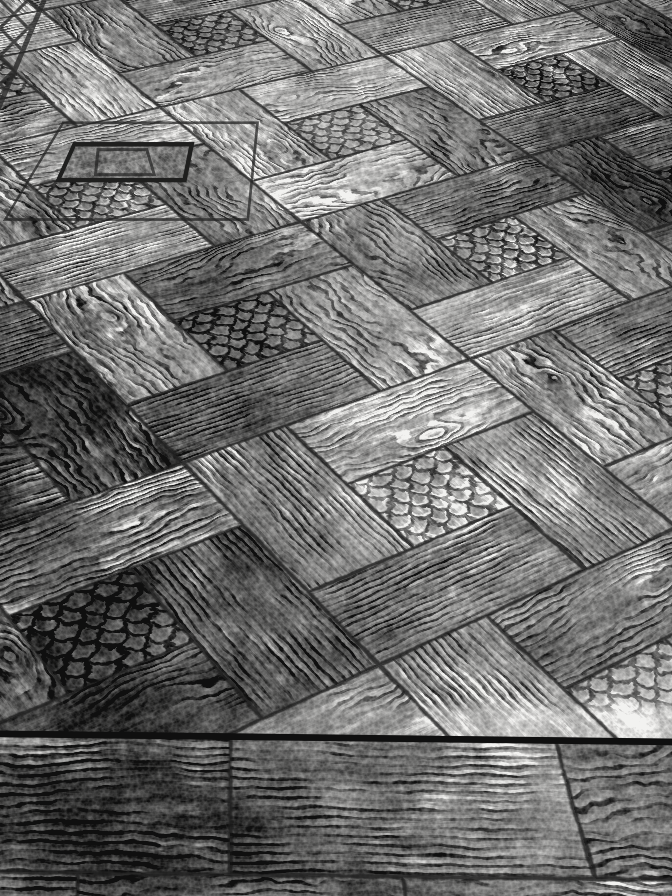
A Shadertoy shader for this texture:

```glsl
const float TAU = 6.2831853;
const float BORDER_TOP = 0.819;
const float BORDER_ROW = 0.154;

struct Plank { vec2 local; vec2 halfSize; float seed; bool scaly; };

float hash(vec2 p) {
    vec3 q = fract(p.xyx * 0.1031);
    q += dot(q, q.yzx + 33.33);
    return fract((q.x + q.y) * q.z);
}

// Cellular noise: distance to the nearest point
float cells(vec2 p) {
    vec2 base = floor(p);
    float nearest = 9.0;
    for (int j = -1; j <= 1; j++)
    for (int i = -1; i <= 1; i++) {
        vec2 c = base + vec2(i, j);
        nearest = min(nearest, length(p - c - vec2(hash(c), hash(c + 57.3))));
    }
    return nearest;
}

// Layered sines, roughly -1 to 1
float waves(vec2 p) {
    float sum = 0.0, amp = 0.55;
    for (int i = 0; i < 5; i++) {
        sum += amp * sin(p.x + 1.7 * sin(p.y * 0.8)) * cos(p.y + 1.3 * sin(p.x * 0.7));
        p = mat2(1.6, 1.2, -1.2, 1.6) * p + 3.7;
        amp *= 0.68;
    }
    return sum;
}

float glow(vec2 p, vec2 center, vec2 size) {
    vec2 d = (p - center) / size;
    return exp(-dot(d, d));
}

// Distance to a box whose left and right sides lean separately
float panel(vec2 p, vec2 center, vec2 size, vec2 lean) {
    vec2 d = p - center;
    d.x += d.y * (d.x < 0.0 ? lean.x : lean.y);
    d = abs(d) - size;
    return max(d.x, d.y);
}

float stroke(float d, float width, float pixel) {
    return 1.0 - smoothstep(width, width + 1.3 * pixel, abs(d));
}

// Four planks turning around a square tile
Plank pinwheel(vec2 ground) {
    vec2 block = floor(ground), p = 3.0 * fract(ground) - 1.5;
    Plank plank = Plank(p, vec2(0.5), hash(block + 91.0), true);
    for (int i = 0; i < 4; i++) {
        vec2 q = p - vec2(-1.0, -0.5);
        if (abs(q.x) <= 0.5 && abs(q.y) <= 1.0)
            plank = Plank(q, vec2(0.5, 1.0), hash(block * 4.0 + float(i) * 17.0 + 40.0), false);
        p = vec2(p.y, -p.x);
    }
    return plank;
}

// Straight courses along the lower edge
Plank course(vec2 p) {
    float v = (p.y - BORDER_TOP - 0.012 * p.x) / BORDER_ROW, row = floor(v);
    float along = (p.x - 0.257 - 0.04 * fract(v) * max(p.x - 0.26, 0.0) / 0.36) / 0.363 + row * 0.47;
    vec2 local = vec2(fract(v) - 0.5, (fract(along) - 0.5) * 2.36);
    return Plank(local, vec2(0.5, 1.18), hash(vec2(floor(along) + 23.0, row + 8.0)), false);
}

// Grain line index, bending around a knot
float grainPhase(vec2 q, float seed) {
    vec2 knot = vec2(hash(vec2(seed * 91.0, 3.0)) - 0.5, 1.4 * hash(vec2(seed * 57.0, 8.0)) - 0.7);
    vec2 d = (q - knot) * vec2(1.0, 0.5);
    float curl = smoothstep(0.3, 0.8, hash(vec2(seed * 73.0, 5.0)));
    float across = mix(q.x, length(d), curl * exp(-12.0 * dot(d, d)));
    float bend = (0.03 + 0.1 * curl) * waves(vec2(q.x * 1.3, q.y * 1.1) + seed * 40.0);
    return (across + bend) * mix(15.0, 11.0, curl);
}

// x: dark cuts, y: lit ridges
vec2 woodRelief(vec2 q, float seed, float px) {
    float phase = TAU * grainPhase(q, seed) + 1.2 * waves(q * vec2(9.0, 5.0) + seed * 9.0);
    float broken = smoothstep(-0.3, 0.5, waves(vec2(q.x * 6.0, q.y * 2.4) + seed * 30.0));
    float detail = 1.0 - 0.6 * smoothstep(0.02, 0.06, px);
    return detail * mix(0.2, 1.0, broken) * vec2(smoothstep(0.1, 0.9, sin(phase)), smoothstep(0.1, 0.9, sin(phase + 2.1)));
}

// Overlapping rounded scales
vec2 scaleRelief(vec2 q, float seed, float px) {
    vec2 s = q * vec2(4.6, 7.5) + 0.28 * vec2(waves(q * 5.0 + seed * 20.0), waves(q * 4.0 + 9.0));
    float x = fract(s.x + 0.5 * mod(floor(s.y), 2.0)) - 0.5;
    float rim = length(vec2(x, 0.5 * fract(s.y))) - 0.46;
    float cut = 1.0 - smoothstep(0.03, 0.09 + 3.0 * px, abs(rim));
    return vec2(cut, 0.7 * (1.0 - smoothstep(0.02, 0.1, abs(rim + 0.13))));
}

float lighting(vec2 p) {
    return 0.475 + 0.15 * glow(p, vec2(0.3, 0.12), vec2(0.28, 0.18))
        + 0.12 * glow(p, vec2(0.5, 0.45), vec2(0.25, 0.3))
        + 0.14 * glow(p, vec2(0.68, 0.83), vec2(0.2, 0.1))
        - 0.19 * glow(p, vec2(0.0, 0.6), vec2(0.22, 0.35))
        - 0.24 * glow(p, vec2(0.78, 0.17), vec2(0.15, 0.12))
        - 0.20 * glow(p, vec2(0.1, 0.93), vec2(0.3, 0.12));
}

void mainImage(out vec4 fragColor, in vec2 fragCoord) {
    vec2 p = vec2(fragCoord.x, iResolution.y - fragCoord.y) / iResolution.y;
    float pixel = 1.0 / iResolution.y;

    // Perspective floor
    mat3 floorToView = mat3(0.341, -0.0637, 0.1003, 0.1547, 0.1285, -0.1006, 0.0286, 0.3359, 1.0);
    vec3 g = inverse(floorToView) * vec3(p, 1.0);
    vec2 ground = g.xy / g.z;
    float groundPx = 1.5 * length(fwidth(ground));
    float seam = p.y - BORDER_TOP - 0.012 * p.x;
    bool border = seam > 0.0;
    Plank plank = pinwheel(ground);
    if (border) plank = course(p);
    float px = border ? pixel / BORDER_ROW : groundPx;
    vec2 q = plank.local;
    float seed = plank.seed;

    // Relief, wear and grit
    vec2 relief = woodRelief(q, seed, px);
    if (plank.scaly) relief = scaleRelief(q, seed, px);
    float lip = smoothstep(-0.05, -0.025, seam) * (1.0 - step(0.0, seam));
    relief *= 1.0 - 0.85 * lip;
    float wear = smoothstep(-0.1, 0.7, waves(p * 13.0 + 2.0) + 0.5 * (seed - 0.5));
    float streak = waves(vec2(q.x * 16.0, q.y * 2.5) + seed * 60.0);
    float grit = cells(p * 230.0) + cells(p * 131.0 + 7.0) - 0.95 + 0.3 * waves(p * 170.0);
    float tone = lighting(p) + 0.22 * (seed - 0.5) + 0.13 * waves(p * 22.0);
    tone += relief.y * (0.09 + 0.25 * wear) - 0.31 * relief.x;
    tone += 0.1 * streak + 0.16 * wear * smoothstep(-0.1, 0.6, streak);
    tone += 0.14 * grit + 0.14 * lip * smoothstep(0.1, 0.7, p.x);

    // Joints with a lit shoulder
    vec2 inset = plank.halfSize - abs(q);
    float edge = min(inset.x, inset.y) + 0.009 * waves(q * 9.0);
    tone += 0.1 * wear * (1.0 - smoothstep(0.03, 0.08, edge));
    tone = mix(tone, 0.12, 0.8 * (1.0 - smoothstep(0.006, 0.02 + px, edge)));
    tone = mix(tone, 0.05, stroke(seam, 0.003, pixel));

    // Access cover and its frame
    float frame = panel(p, vec2(0.16, 0.191), vec2(0.122, 0.054), vec2(0.6, 0.1));
    tone = mix(tone, 0.14, 0.75 * stroke(frame, 0.0008, pixel));
    float lid = panel(p, vec2(0.142, 0.181), vec2(0.068, 0.02), vec2(0.45, 0.2));
    float inlay = panel(p, vec2(0.138, 0.181), vec2(0.03, 0.014), vec2(0.1, -0.3));
    tone = mix(tone, 0.5 + 0.2 * grit + 0.12 * streak, 1.0 - smoothstep(0.0, pixel, lid));
    tone = mix(tone, 0.12, max(stroke(lid, 0.0018, pixel), 0.7 * stroke(inlay, 0.001, pixel)));

    // Diamond strip in the upper corner
    float strip = (2.37 * p.x + p.y - 0.117) / 2.57;
    vec2 lattice = abs(fract(vec2(p.x + p.y, p.x - p.y) * 32.0) - 0.5);
    float mesh = step(strip, 0.0) * smoothstep(0.38, 0.46, max(lattice.x, lattice.y));
    tone = mix(tone, 0.16, 0.8 * max(stroke(strip, 0.002, pixel), mesh));

    fragColor = vec4(clamp(tone, 0.06, 0.95) * vec3(1.0, 0.998, 0.99), 1.0);
}
```
